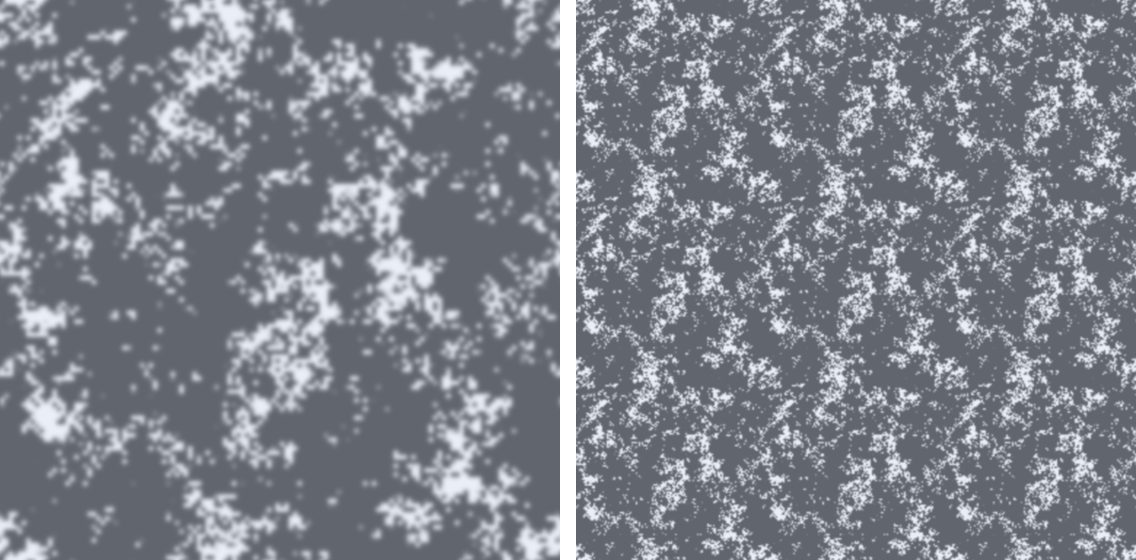
Left: one tile. Right: repeated 3 by 3.
This texture is drawn by a WebGL 1 fragment shader. Its source:

```glsl
precision highp float;
// Soft white flecks scattered and clustered on slate grey, like lichen or thin snow.
// Layered wrapping noise plus per-cell chance decides which cells of a fine grid
// are lit; a small Gaussian then melts neighbouring cells into rounded clumps.

uniform vec2 u_resolution;

const float CELLS = 128.0; // grid cells per side, a multiple of each noise period

float hash(vec2 p) {
  vec3 q = fract(p.xyx * 0.1031);
  q += dot(q, q.yzx + 33.33);
  return fract((q.x + q.y) * q.z);
}

// Value noise that repeats after a whole number of lattice steps
float wrappedNoise(vec2 p, float period) {
  vec2 i = floor(p);
  vec2 f = fract(p);
  vec2 s = f * f * (3.0 - 2.0 * f);
  vec2 lo = mod(i, period) + period * 3.0;
  vec2 hi = mod(i + 1.0, period) + period * 3.0;
  return mix(mix(hash(lo), hash(vec2(hi.x, lo.y)), s.x),
             mix(hash(vec2(lo.x, hi.y)), hash(hi), s.x), s.y);
}

// Brightness of one grid cell: clusters broken up by finer layers and chance
float cellLight(vec2 cell) {
  vec2 centre = (cell + 0.5) / CELLS;
  float period = 8.0;
  float weight = 1.0;
  float level = hash(mod(cell, CELLS) + 711.0);
  for (int octave = 0; octave < 4; octave++) {
    level += weight * wrappedNoise(centre * period, period);
    period *= 2.0;
    weight *= 0.95;
  }
  return smoothstep(2.66, 2.79, level);
}

void main() {
  vec2 p = gl_FragCoord.xy / u_resolution * CELLS;
  vec2 home = floor(p);

  // Gaussian blend of the surrounding cells
  float light = 0.0;
  float total = 0.0;
  for (int y = -2; y <= 2; y++) {
    for (int x = -2; x <= 2; x++) {
      vec2 cell = home + vec2(float(x), float(y));
      vec2 d = p - cell - 0.5;
      float weight = exp(-dot(d, d) / 0.77);
      light += weight * cellLight(cell);
      total += weight;
    }
  }

  vec3 slate = vec3(0.38, 0.395, 0.428);
  vec3 frost = vec3(0.92, 0.935, 0.97);
  gl_FragColor = vec4(mix(slate, frost, light / total), 1.0);
}
```
